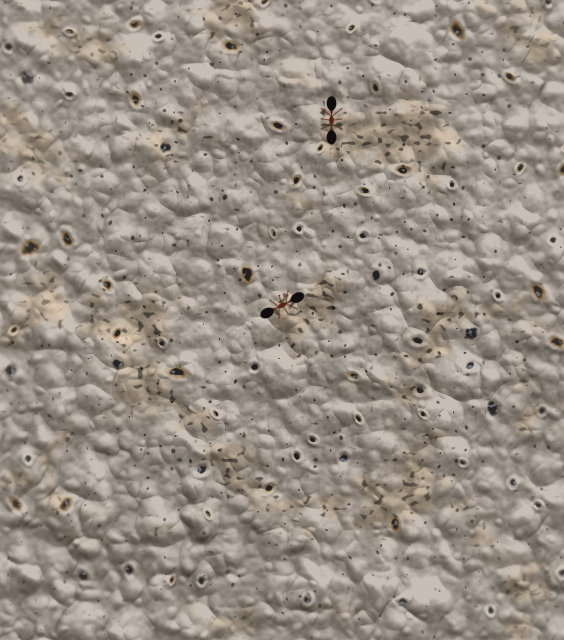
This texture is drawn by a WebGL 2 fragment shader. Its source:

```glsl
#version 300 es
precision highp float;
// Lumpy painted stucco with dark pits, warm stains and two small ants.
uniform vec2 u_resolution;
out vec4 outColor;

const float LUMP_SIZE = 0.056;    // cell sizes, in canvas heights
const float PIMPLE_SIZE = 0.025;
const float PIT_CELL = 0.075;
const float SPECK_CELL = 0.024;
const float LUMP_STEEPNESS = 0.36;
const float PIT_DENSITY = 0.46;
const float SPECK_DENSITY = 0.30;
const float BASE_TONE = 0.625;
const float RELIEF = 0.36;
const vec2 LIGHT_DIR = vec2(0.35, 0.94);
const vec2 FOCUS = vec2(0.48, 0.56);
const vec3 WARM_FALLOFF = vec3(0.0, 0.033, 0.066);
const vec3 STAIN = vec3(0.61, 0.54, 0.45);
const vec3 OCHRE = vec3(0.58, 0.43, 0.22);
const vec3 PIT_DARK = vec3(0.10, 0.09, 0.09);
const vec3 PIT_GLINT = vec3(0.40, 0.42, 0.46);
const vec3 ANT_RED = vec3(0.33, 0.14, 0.09);
const vec3 ANT_BLACK = vec3(0.06, 0.05, 0.05);

vec2 hash2(vec2 p) {
  vec3 q = fract(p.xyx * vec3(0.1031, 0.1030, 0.0973));
  q += dot(q, q.yzx + 33.33);
  return fract((q.xx + q.yz) * q.zy);
}

mat2 rotate(float a) { return mat2(cos(a), -sin(a), sin(a), cos(a)); }

float corner(vec2 cell, vec2 offset) {
  float a = 6.2832 * hash2(cell + 71.0).x;
  return dot(vec2(cos(a), sin(a)), offset);
}

float gradientNoise(vec2 p) {
  vec2 i = floor(p), f = p - i, u = f * f * f * (f * (f * 6.0 - 15.0) + 10.0);
  vec2 e = vec2(1, 0);
  return mix(mix(corner(i, f), corner(i + e, f - e), u.x),
             mix(corner(i + e.yx, f - e.yx), corner(i + 1.0, f - 1.0), u.x), u.y);
}

// Rounded bumps of mixed radius, one per cell.
float domes(vec2 p, float size, float seed) {
  vec2 g = p / size, base = floor(g);
  float h = 0.0;
  for (int k = 0; k < 9; k++) {
    vec2 cell = base + vec2(k % 3 - 1, k / 3 - 1);
    vec2 rnd = hash2(cell + seed);
    float radius = mix(0.32, 0.85, rnd.x * rnd.y + 0.3 * rnd.x);
    vec2 d = (g - cell - 0.15 - 0.7 * hash2(cell + seed + 19.0)) / radius;
    float rise = max(1.0 - dot(d, d), 0.0);
    h = max(h, radius * mix(0.4, 1.2, rnd.y) * rise * rise);
  }
  return h * size * LUMP_STEEPNESS;
}

// Nearest scattered pit: xy = offset in radii, z = distance in radii, w = id.
vec4 nearestPit(vec2 p, float size, float density, float seed) {
  vec2 g = p / size, base = floor(g);
  vec4 best = vec4(9.0, 9.0, 9.0, 0.0);
  for (int k = 0; k < 9; k++) {
    vec2 cell = base + vec2(k % 3 - 1, k / 3 - 1);
    vec2 rnd = hash2(cell + seed);
    if (rnd.x > density) continue;
    vec2 d = g - cell - 0.15 - 0.7 * hash2(cell + seed + 7.0);
    d = rotate(6.2832 * rnd.y) * d / mix(0.06, 0.17, rnd.x * rnd.x / (density * density));
    d.y *= 1.0 + 0.8 * rnd.y;
    if (length(d) < best.z) best = vec4(d, length(d), rnd.y);
  }
  return best;
}

float height(vec2 p) {
  vec2 q = p + 0.010 * vec2(gradientNoise(p * 26.0), gradientNoise(p * 26.0 + 40.0));
  float rim = nearestPit(p, PIT_CELL, PIT_DENSITY, 210.0).z - 1.7;
  return domes(q, LUMP_SIZE, 10.0) + 0.8 * domes(q, PIMPLE_SIZE, 90.0)
       + 0.008 * gradientNoise(q * 15.0) + 0.0035 * gradientNoise(q * 38.0)
       + 0.0010 * gradientNoise(p * 95.0) + 0.0022 * exp(-2.0 * rim * rim);
}

// x = dark head and abdomen, y = reddish waist and legs.
vec2 antMask(vec2 p, vec2 center, float angle) {
  vec2 q = rotate(angle) * (p - center) / 0.029;
  float ends = length(vec2(abs(q.x) - 0.92, q.y) / vec2(0.38, 0.26));
  float waist = length(vec2(max(abs(q.x) - 0.6, 0.0), q.y)) - 0.07 - 0.05 * cos(q.x * 9.0);
  float legs = 9.0;
  for (int k = -1; k <= 1; k++) {
    vec2 d = vec2(q.x - 0.2 * float(k), abs(q.y)), leg = vec2(0.35 * float(k) + 0.08, 0.55);
    legs = min(legs, length(d - leg * clamp(dot(d, leg) / dot(leg, leg), 0.0, 1.0)));
  }
  float thin = 0.6 * (1.0 - smoothstep(0.0, 0.08, legs));
  return vec2(1.0 - smoothstep(0.85, 1.15, ends), max(thin, 1.0 - smoothstep(-0.03, 0.06, waist)));
}

void main() {
  vec2 p = gl_FragCoord.xy / u_resolution.y;
  float blur = smoothstep(0.22, 0.65, length((p - FOCUS) * vec2(1.15, 0.95)));

  // Relief lit from above; a wider step softens the unfocused border.
  float e = mix(0.0016, 0.0050, blur), h = height(p);
  vec2 slope = vec2(height(p + vec2(e, 0)), height(p + vec2(0, e))) - h;
  float lit = -dot(slope / e, LIGHT_DIR);
  float tone = BASE_TONE + RELIEF * lit / (1.0 + 0.5 * abs(lit)) + 5.0 * (h - 0.007);
  tone += 0.06 * (p.y - 0.5) + 0.05 * gradientNoise(p * 3.5);
  tone += 0.05 * (1.0 - blur) * gradientNoise(p * 170.0);
  vec3 color = clamp(tone, 0.24, 0.78) - WARM_FALLOFF;

  // Worn warm patches with gritty flecks.
  float patchy = smoothstep(0.12, 0.5, gradientNoise(p * 7.0 + 5.0) + 0.4 * gradientNoise(p * 30.0));
  color = mix(color, STAIN * (tone / BASE_TONE), 0.65 * patchy);
  float grit = smoothstep(0.22, 0.5, gradientNoise(p * vec2(80.0, 105.0)) - 0.15 + 0.25 * patchy);
  color *= 1.0 - 0.5 * grit * (1.0 - 0.6 * blur);

  // Small specks, then the open pits with ochre edges and pale glints.
  float ragged = 0.5 * gradientNoise(p * 110.0), soft = mix(0.22, 0.5, blur);
  vec4 speck = nearestPit(p, SPECK_CELL, SPECK_DENSITY, 400.0);
  color *= 1.0 - mix(0.6, 0.3, blur) * (1.0 - smoothstep(0.4, 1.3, speck.z + ragged));
  vec4 pit = nearestPit(p, PIT_CELL, PIT_DENSITY, 210.0);
  float edge = pit.z + ragged;
  float ochre = step(0.55, pit.w) * (1.0 - smoothstep(0.9, 1.7, edge));
  color = mix(color, OCHRE, 0.55 * ochre);
  vec3 inside = mix(PIT_DARK, PIT_GLINT, smoothstep(0.1, 0.45, gradientNoise(p * 130.0 + 9.0) - 0.15 * pit.y));
  color = mix(color, inside, mix(0.92, 0.7, blur) * (1.0 - smoothstep(0.85 - soft, 0.85 + soft, edge)));

  // Ants.
  vec2 ant = max(antMask(p, vec2(0.441, 0.523), 0.47), antMask(p, vec2(0.518, 0.812), 1.57));
  color = mix(mix(color, ANT_RED, ant.y), ANT_BLACK, ant.x);
  outColor = vec4(color, 1.0);
}
```
